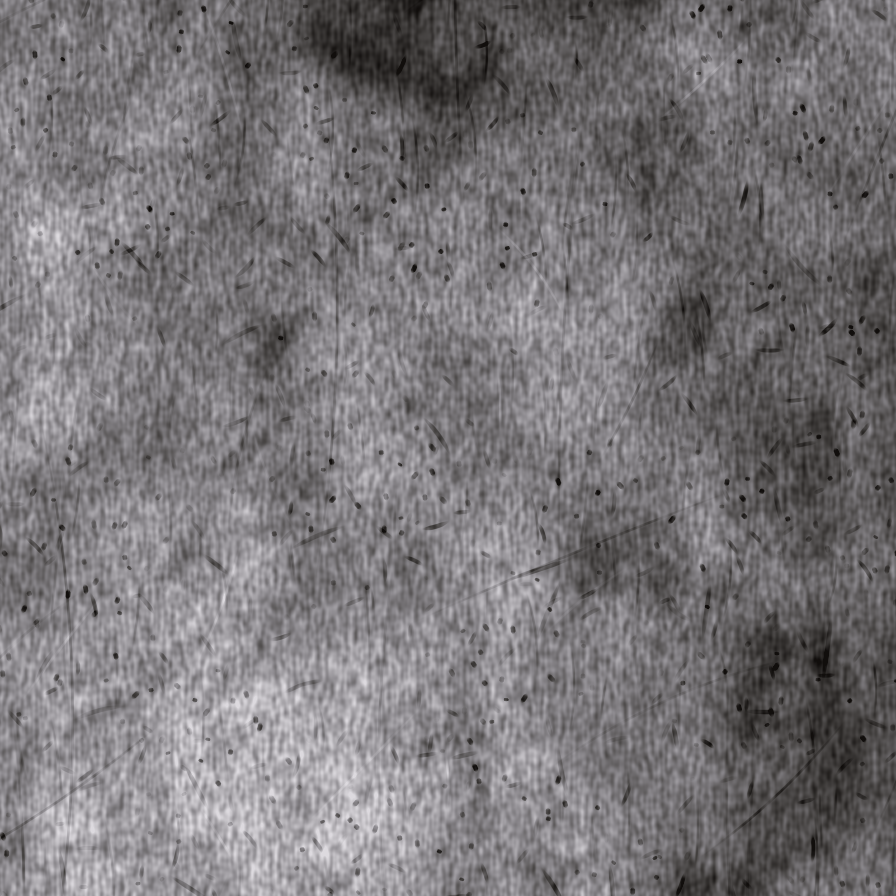
This texture is drawn by a Shadertoy shader. Its source:

```glsl
// Worn, scratched sheet metal: broad light and dark areas, mottled grime and a
// fine vertical brushed grain, all from gradient noise. Scattered tapered strokes
// on jittered grids add hairlines, long scratches, smudges, nicks and pits.

const float TAU = 6.2831853;

vec2 hash22(vec2 p) {
    vec3 q = fract(p.xyx * vec3(0.1031, 0.1030, 0.0973));
    q += dot(q, q.yzx + 33.33);
    return fract((q.xx + q.yz) * q.zy);
}

mat2 rotation(float angle) {
    float c = cos(angle), s = sin(angle);
    return mat2(c, s, -s, c);
}

float cornerSlope(vec2 cell, vec2 offset) {
    float angle = TAU * hash22(cell).x;
    return dot(vec2(cos(angle), sin(angle)), offset);
}

float gradientNoise(vec2 p) {
    vec2 cell = floor(p), f = fract(p);
    vec2 w = f * f * f * (f * (f * 6.0 - 15.0) + 10.0);
    vec2 e = vec2(0.0, 1.0);
    float low = mix(cornerSlope(cell, f), cornerSlope(cell + e.yx, f - e.yx), w.x);
    float high = mix(cornerSlope(cell + e, f - e), cornerSlope(cell + e.yy, f - e.yy), w.x);
    return mix(low, high, w.y);
}

float fbm(vec2 p) {
    float sum = 0.0, amplitude = 0.5;
    for (int i = 0; i < 5; i++) {
        sum += amplitude * gradientNoise(p);
        p = rotation(0.6) * p * 2.03 + 17.3;
        amplitude *= 0.55;
    }
    return sum;
}

// Soft elliptical spot.
float glow(vec2 p, vec2 center, vec2 radius) {
    vec2 d = (p - center) / radius;
    return exp(-dot(d, d));
}

// One tapered, slightly bent stroke per grid cell. Sizes are in canvas units;
// angle 0 is vertical and halfLength * cells must not exceed 1.
float strokes(vec2 p, float cells, float halfLength, float width, float feather,
              float angle, float spread, float presence, float seed) {
    vec2 home = floor(p * cells);
    float mask = 0.0;
    for (int y = -1; y <= 1; y++) {
        for (int x = -1; x <= 1; x++) {
            vec2 cell = home + vec2(x, y);
            vec2 place = hash22(cell + seed);
            vec2 shape = hash22(cell + seed + 41.7);
            vec2 chance = hash22(cell + seed + 83.1);
            vec2 d = p - (cell + place) / cells;
            d = rotation(angle + spread * (shape.x * 2.0 - 1.0)) * d;
            float reach = halfLength * mix(0.35, 1.0, shape.y);
            float along = d.y / reach;
            float across = abs(d.x + (chance.y - 0.5) * 0.25 * reach * along * along);
            float taper = 1.0 - smoothstep(0.3, 1.0, abs(along));
            float line = 1.0 - smoothstep(width * taper, width * taper + feather, across);
            float strength = step(chance.x, presence) * mix(0.35, 1.0, chance.y);
            mask = max(mask, line * taper * strength);
        }
    }
    return mask;
}

// Uneven lighting and large stains.
float broadTone(vec2 p) {
    vec2 q = p + 0.06 * vec2(gradientNoise(p * 5.0), gradientNoise(p * 5.0 + 31.0));
    float tone = 0.455;
    tone += 0.23 * glow(q, vec2(0.30, 0.08), vec2(0.30, 0.22));
    tone += 0.09 * glow(q, vec2(0.06, 0.66), vec2(0.22, 0.40));
    tone += 0.07 * glow(q, vec2(0.58, 0.42), vec2(0.26, 0.30));
    tone -= 0.17 * glow(q, vec2(0.48, 1.00), vec2(0.24, 0.13));
    tone -= 0.14 * glow(q, vec2(0.98, 0.20), vec2(0.24, 0.50));
    vec2 smear = rotation(0.5) * (q - vec2(0.40, 0.945));
    return tone - 0.13 * glow(smear, vec2(0.0), vec2(0.13, 0.025));
}

// Neutral grey, warm in the shadows and cool in the lights.
vec3 metalColor(float tone) {
    float blue = mix(-0.012, 0.013, smoothstep(0.2, 0.6, tone));
    return vec3(tone + 0.005, tone - 0.006, tone + blue);
}

void mainImage(out vec4 fragColor, in vec2 fragCoord) {
    vec2 p = fragCoord / iResolution.y;
    float soft = max(0.0016, 1.0 / iResolution.y);

    // Mottling, vertical bands and slanted grime
    float tone = broadTone(p);
    tone += 0.34 * fbm(p * 7.0);
    tone += 0.10 * gradientNoise(p * vec2(16.0, 2.5) + 9.0);
    float grime = fbm(rotation(0.7) * p * vec2(9.0, 6.0) + 53.0);
    tone -= 0.12 * smoothstep(0.08, 0.32, grime);

    // Brushed grain, stronger where the metal is bright
    float grain = 0.20 * gradientNoise(p * vec2(190.0, 48.0));
    grain += 0.14 * gradientNoise(p * vec2(150.0, 120.0) + 7.0);
    grain += 0.09 * gradientNoise(p * vec2(70.0, 45.0) + 21.0);
    tone += grain * (0.45 + 1.1 * tone);

    // Smudges, then long scratches and hairlines
    float wear = 0.65 + 0.9 * gradientNoise(p * vec2(60.0, 40.0) + 3.0);
    tone -= 0.15 * wear * strokes(p, 6.0, 0.11, 0.004, 0.012, 0.5, 0.6, 0.5, 11.0);
    tone -= 0.20 * wear * strokes(p, 2.5, 0.38, 0.0007, soft, 0.0, 0.06, 0.8, 23.0);
    tone -= 0.19 * wear * strokes(p, 4.0, 0.24, 0.0006, soft, 0.7, 0.5, 0.6, 37.0);
    tone -= 0.15 * wear * strokes(p, 13.0, 0.07, 0.0005, soft, 0.0, 0.14, 0.8, 59.0);
    tone += 0.13 * wear * strokes(p, 7.0, 0.10, 0.0005, soft, 0.1, 0.8, 0.3, 71.0);

    // Nicks and clustered pits
    float cluster = smoothstep(-0.25, 0.25, gradientNoise(p * 6.0 + 77.0));
    tone -= 0.30 * wear * strokes(p, 9.0, 0.045, 0.0017, soft, 0.3, 1.3, 0.4, 97.0);
    tone -= 0.26 * wear * strokes(p, 24.0, 0.018, 0.0014, soft, 0.2, 1.4, 0.45, 113.0);
    tone -= 0.36 * cluster * strokes(p, 46.0, 0.007, 0.0018, soft, 0.0, 0.8, 0.3, 131.0);

    fragColor = vec4(metalColor(clamp(tone, 0.06, 0.86)), 1.0);
}
```
